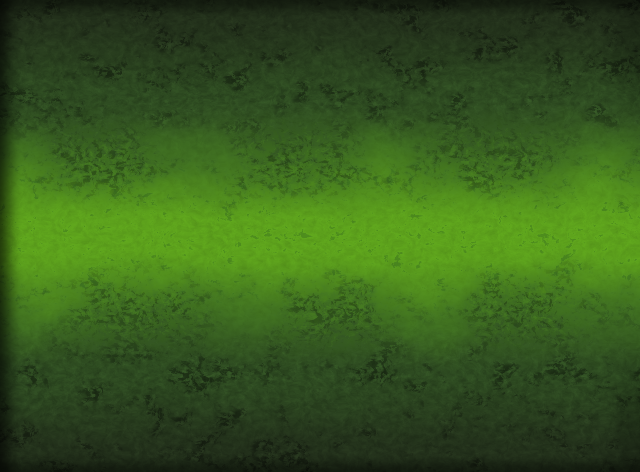
A WebGL 2 fragment shader for this background:

```glsl
#version 300 es
precision highp float;
// Weathered green wall with a glowing horizontal band, mottled grain and dark borders.
uniform vec2 u_resolution;
out vec4 fragColor;

vec2 gradientAt(vec2 cell) {
  vec3 h = fract(cell.xyx * vec3(0.1031, 0.1030, 0.0973));
  h += dot(h, h.yzx + 33.33);
  float angle = 6.2832 * fract((h.x + h.y) * h.z);
  return vec2(cos(angle), sin(angle));
}

// Gradient noise, roughly -0.7 to 0.7
float noise(vec2 p) {
  vec2 i = floor(p), f = p - i;
  vec2 w = f * f * f * (f * (f * 6.0 - 15.0) + 10.0);
  vec2 e = vec2(0.0, 1.0);
  float low = mix(dot(gradientAt(i), f), dot(gradientAt(i + e.yx), f - e.yx), w.x);
  float high = mix(dot(gradientAt(i + e), f - e), dot(gradientAt(i + 1.0), f - 1.0), w.x);
  return mix(low, high, w.y);
}

float fbm(vec2 p) {
  float sum = 0.0, gain = 0.6;
  for (int k = 0; k < 4; k++) {
    sum += gain * noise(p);
    p = mat2(1.6, 1.2, -1.2, 1.6) * p + 7.3;
    gain *= 0.62;
  }
  return sum;
}

float bump(float x, float center, float width) {
  float t = (x - center) / width;
  return exp(-t * t);
}

void main() {
  vec2 uv = gl_FragCoord.xy / u_resolution;
  vec2 p = vec2(uv.x * u_resolution.x / u_resolution.y, uv.y);
  float upper = step(0.5, uv.y);
  float dist = abs(uv.y - 0.5);

  // Noise layers: broad clouds, smudges, fine grain and broken flakes
  float clouds = fbm(p * vec2(4.0, 6.0) + 3.0);
  float smudge = fbm(p * vec2(13.0, 17.0) + 21.0);
  vec2 warp = vec2(smudge, clouds) * 0.03;
  float grain = fbm((p + warp) * vec2(58.0, 66.0) + 5.0);
  float flakes = fbm((p - warp) * vec2(70.0, 78.0) + 61.0);
  float cracks = smoothstep(0.02, 0.3, flakes + 0.4 * smudge);
  float chips = smoothstep(0.08, 0.36, -flakes + 0.3 * smudge);

  // Mottled clusters repeat along both flanks of the band
  float phase = uv.x - mix(0.21, 0.155, upper);
  float cluster = 0.56 + 0.44 * cos(6.2832 * phase / 0.305);
  cluster = smoothstep(-0.05, 0.95, cluster + 0.75 * smudge + 0.5 * clouds + 0.35 * grain);
  float flank = bump(dist + 0.05 * smudge + 0.03 * clouds, 0.155, 0.065);
  float gaps = mix(bump(uv.x, 0.07, 0.06) + bump(uv.x, 0.66, 0.06),
    bump(uv.x, 0.03, 0.04) + bump(uv.x, 0.605, 0.06) + bump(uv.x, 0.94, 0.06), upper);

  // Warped distance from the band drives the color ramp
  float d = dist + 0.025 * clouds + 0.03 * smudge + 0.012 * grain;
  d += flank * (0.028 * cluster - 0.04 * gaps + 0.004);
  d += flank * cluster * 0.11 * grain;
  vec3 color = vec3(0.365, 0.635, 0.11);
  color = mix(color, vec3(0.25, 0.44, 0.13), smoothstep(0.025, 0.18, d));
  color = mix(color, vec3(0.18, 0.295, 0.13), smoothstep(0.15, 0.29, d));
  color = mix(color, vec3(0.135, 0.19, 0.105), smoothstep(0.28, 0.47, d));

  // Flaked paint in the clusters, worn patches farther out, grain everywhere
  float outer = smoothstep(0.17, 0.3, dist);
  float patches = smoothstep(-0.1, 0.35, smudge + 0.6 * clouds + 0.25 * grain);
  color *= 1.0 + 0.15 * grain + 0.06 * smudge;
  color *= 1.0 - 0.26 * flank * cluster * cracks;
  color = mix(color, vec3(0.31, 0.55, 0.13), 0.4 * flank * cluster * chips);
  color *= 1.0 - outer * patches * (0.08 + 0.3 * cracks);
  color *= 1.0 + outer * (0.2 * grain + 0.16 * chips * patches);

  // Sparse pits gathered in loose groups on the bright band
  float pits = smoothstep(0.2, 0.42, grain + 0.6 * smudge - 0.04);
  color = mix(color, vec3(0.2, 0.4, 0.11), 0.45 * pits * (1.0 - smoothstep(0.1, 0.22, dist)));

  // Border shading, heaviest on the left
  color *= mix(0.3, 1.0, smoothstep(-0.01, 0.036, uv.x));
  color *= mix(0.58, 1.0, smoothstep(0.0, 0.04, 0.5 - dist));
  color *= 1.0 - 0.2 * smoothstep(0.93, 1.0, uv.x) * smoothstep(0.15, 0.4, dist);
  fragColor = vec4(color, 1.0);
}
```
